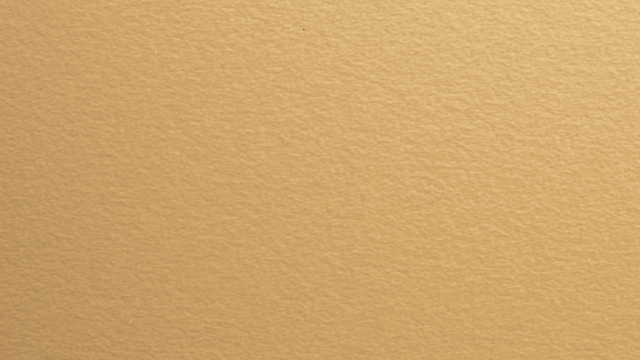
Give the GLSL for this texture, as a WebGL 1 fragment shader.

```glsl
precision highp float;
// Warm tan drawing paper with a fine pressed tooth, lit from the upper right.
// Stretched gradient noise gives a height field; its slope toward the light
// shades a broad falloff, and a few tiny fibres and specks are scattered on top.

uniform vec2 u_resolution;

const vec3 SHADE_TAN = vec3(0.73, 0.57, 0.36);
const vec3 MID_TAN = vec3(0.82, 0.653, 0.411);
const vec3 LIGHT_TAN = vec3(0.865, 0.712, 0.475);
const vec3 COOL_TINT = vec3(-0.004, 0.001, 0.014);
const vec3 EDGE_TINT = vec3(0.05, -0.02, -0.01);

vec2 hash2(vec2 cell) {
  vec3 q = fract(cell.xyx * vec3(0.1031, 0.1030, 0.0973));
  q += dot(q, q.yzx + 33.33);
  return fract((q.xx + q.yz) * q.zy);
}

float cornerSlope(vec2 cell, vec2 offset) {
  float angle = 6.2832 * hash2(cell).x;
  return dot(vec2(cos(angle), sin(angle)), offset);
}

// Gradient noise, roughly -0.7 to 0.7
float noise(vec2 p) {
  vec2 i = floor(p);
  vec2 f = fract(p);
  vec2 u = f * f * f * (f * (f * 6.0 - 15.0) + 10.0);
  vec2 e = vec2(1.0, 0.0);
  float low = mix(cornerSlope(i, f), cornerSlope(i + e, f - e), u.x);
  float high = mix(cornerSlope(i + e.yx, f - e.yx),
                   cornerSlope(i + e.xx, f - e.xx), u.x);
  return mix(low, high, u.y);
}

// Paper tooth: shallow oval bumps with finer creases between them
float toothHeight(vec2 p) {
  vec2 warp = vec2(noise(p * 23.0 + 40.0), noise(p * 29.0 + 75.0));
  vec2 q = p + warp * vec2(0.008, 0.004);
  q.y += 0.08 * q.x;
  float bumps = noise(q * vec2(30.0, 54.0) + 11.0);
  float creases = noise(q * vec2(62.0, 118.0) + 203.0);
  return bumps + 0.75 * creases;
}

// Slope of the tooth seen from the light
float relief(vec2 p, vec2 lightStep) {
  return toothHeight(p) - toothHeight(p + lightStep);
}

// Pulp grain: short flat fibres over a finer, rounder dust
float pulpGrain(vec2 p) {
  float fibres = noise(p * vec2(72.0, 150.0) + 310.0);
  float dust = noise(p * vec2(128.0, 171.0) + 527.0);
  return fibres + 0.8 * dust;
}

// Broad light: dim at lower left, bright at upper right
float lightFalloff(vec2 uv) {
  float fromLeft = 1.0 - (1.0 - uv.x) * (1.0 - uv.x);
  return 0.718 + 0.094 * fromLeft + 0.068 * uv.y;
}

vec3 paperColor(float tone) {
  vec3 color = mix(SHADE_TAN, MID_TAN, (min(tone, 0.82) - 0.73) / 0.09);
  return color + (LIGHT_TAN - MID_TAN) * max(tone - 0.82, 0.0) / 0.045;
}

// Sparse short marks: one possible rotated stroke per grid cell
float flecks(vec2 p, float density, float chance, vec2 size, float blur) {
  vec2 cell = floor(p * density);
  vec2 place = hash2(cell + 17.0);
  vec2 pick = hash2(cell + 91.0);
  vec2 d = p - (cell + 0.2 + 0.6 * place) / density;
  float angle = 3.1416 * pick.y;
  float c = cos(angle);
  float s = sin(angle);
  d = vec2(c * d.x + s * d.y, c * d.y - s * d.x);
  d.x = max(abs(d.x) - size.x, 0.0);
  float mark = 1.0 - smoothstep(size.y - blur, size.y + blur, length(d));
  return mark * step(pick.x, chance);
}

void main() {
  vec2 uv = gl_FragCoord.xy / u_resolution;
  vec2 p = gl_FragCoord.xy / u_resolution.y;
  float blur = 0.7 / u_resolution.y;

  // Light, tooth, cloudy mottle and pulp grain
  float tone = lightFalloff(uv);
  tone += 0.045 * relief(p, vec2(0.003, 0.0055));
  tone += 0.012 * noise(p * vec2(13.0, 24.0) + 60.0);
  tone += 0.036 * pulpGrain(p);
  vec3 color = paperColor(tone);

  // Cooler toward the upper left, faint red rim at the left edge
  color += COOL_TINT * (1.0 - uv.x) * (0.3 + 0.7 * uv.y);
  color += EDGE_TINT * (1.0 - smoothstep(0.0, 0.005, p.x));

  // Pale fibres and dark specks
  color += 0.12 * flecks(p, 4.0, 0.05, vec2(0.004, 0.0016), blur);
  color -= 0.28 * flecks(p + 5.0, 5.0, 0.04, vec2(0.0005, 0.0018), blur);

  gl_FragColor = vec4(clamp(color, 0.0, 1.0), 1.0);
}
```
